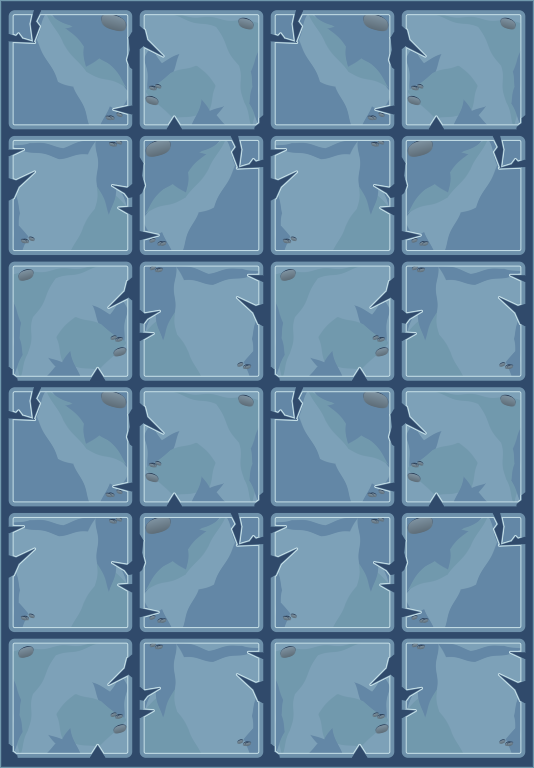
This pattern is drawn by a Shadertoy shader. Its source:

```glsl
// Wall of cracked blue stone slabs: three slab designs, plain and mirrored, in dark grout.
const vec2 CANVAS = vec2(432.0, 619.0);  // design units, y down
const vec2 PITCH = vec2(106.0, 101.3);
const vec2 SLAB = vec2(100.0, 96.0);
const vec2 COUNT = vec2(4.0, 6.0);
const vec3 GROUT = vec3(0.19, 0.29, 0.42);
const vec3 LIGHT = vec3(0.49, 0.63, 0.72);
const vec3 MID = vec3(0.39, 0.53, 0.65);
const vec3 TEAL = vec3(0.445, 0.60, 0.68);
const vec3 RIM = vec3(0.43, 0.57, 0.67);
const vec3 EDGE = vec3(0.78, 0.88, 0.91);
const vec3 PEBBLE = vec3(0.43, 0.50, 0.55);

float hash(float n) { return fract(sin(n * 91.7) * 437.5); }

float cover(float d, float aa) { return 1.0 - smoothstep(-aa, aa, d); }

// Signed distance to a six-cornered polygon
float poly(vec2 p, vec4 ab, vec4 cd, vec4 ef) {
    vec2 v[6] = vec2[6](ab.xy, ab.zw, cd.xy, cd.zw, ef.xy, ef.zw);
    float d = 1e6, side = 1.0;
    for (int i = 0, j = 5; i < 6; j = i, i++) {
        vec2 e = v[j] - v[i], w = p - v[i];
        vec2 b = w - e * clamp(dot(w, e) / max(dot(e, e), 1e-4), 0.0, 1.0);
        d = min(d, dot(b, b));
        bvec3 c = bvec3(p.y >= v[i].y, p.y < v[j].y, e.x * w.y > e.y * w.x);
        if (all(c) || !any(c)) side = -side;
    }
    return side * sqrt(d);
}

float tri(vec2 p, vec2 a, vec2 b, vec2 c) { return poly(p, vec4(a, b), vec4(c, c), vec4(c, c)); }

float box(vec2 p, vec2 halfSize, float radius) {
    vec2 q = abs(p) - halfSize + radius;
    return length(max(q, 0.0)) + min(max(q.x, q.y), 0.0) - radius;
}

void paint(inout vec3 col, vec3 tint, float d, float aa) { col = mix(col, tint, cover(d, aa)); }

// Rounded stone with a dark upper lip
void pebble(inout vec3 col, vec2 p, vec2 centre, vec2 r, float aa) {
    vec2 q = p - centre;
    q.y -= 0.25 * q.x;
    float d = (pow(dot(pow(abs(q / r), vec2(2.6)), vec2(1.0)), 0.385) - 1.0) * r.y;
    float lip = (length((q + vec2(0.0, 0.7)) / r) - 1.0) * r.y;
    paint(col, GROUT * 0.8, lip, aa);
    paint(col, PEBBLE * (1.0 - 0.15 * q.y / r.y), d, aa);
}

void chips(inout vec3 col, vec2 p, vec2 centre, float spread, float aa) {
    for (float i = 0.0; i < 3.0; i++) {
        vec2 offset = spread * (vec2(hash(i + 1.3), hash(i + 5.1)) - 0.5);
        pebble(col, p, centre + offset, vec2(2.2, 1.3), aa);
    }
}

// Each design paints its facets and returns the distance to its cracks; w is the wavy coordinate
float cornerCrack(inout vec3 col, vec2 p, vec2 w, float aa) {
    col = MID;
    paint(col, LIGHT, poly(w, vec4(32, 0, 22, 24), vec4(40, 57, 53, 62), vec4(68, 97, 130, 97)), aa);
    paint(col, TEAL, poly(w, vec4(30, 2, 50, 12), vec4(70, 30, 96, 62), vec4(62, 50, 44, 26)), aa);
    paint(col, MID, poly(w, vec4(46, 14, 100, 10), vec4(100, 58, 74, 38), vec4(62, 46, 61, 30)), aa);
    paint(col, MID, poly(w, vec4(74, 94, 81, 78), vec4(88, 83, 98, 68), vec4(100, 84, 98, 96)), aa);
    pebble(col, p, vec2(85, 10), vec2(10, 6), aa);
    chips(col, p, vec2(86, 87), 14.0, aa);
    float cut = poly(p, vec4(21, -3, 28, -3), vec4(22, 9, 25, 13), vec4(20, 26, 18, 11));
    cut = min(cut, poly(p, vec4(-3, 18, 6, 21), vec4(8, 19, 11, 23), vec4(21, 26, -3, 25)));
    cut = min(cut, poly(p, vec4(103, 12, 97, 22), vec4(98, 32, 96, 40), vec4(98, 46, 103, 50)));
    return min(cut, tri(p, vec2(103, 76), vec2(85, 80), vec2(103, 85)));
}

float notchedFoot(inout vec3 col, vec2 p, vec2 w, float aa) {
    paint(col, TEAL, poly(w, vec4(22, 3, 62, 14), vec4(80, 45, 84, 75), vec4(92, 96, 100, 10)), aa);
    paint(col, MID, poly(w, vec4(97, 32, 97, 92), vec4(88, 76, 92, 62), vec4(89, 50, 93, 42)), aa);
    paint(col, MID, poly(w, vec4(4, 40, 10, 28), vec4(18, 42, 33, 36), vec4(24, 56, 8, 70)), aa);
    paint(col, TEAL, poly(w, vec4(8, 66, 25, 53), vec4(45, 46, 60, 62), vec4(54, 80, 28, 86)) - 2.0, aa);
    paint(col, MID, poly(w, vec4(42, 94, 50, 72), vec4(56, 82, 67, 77), vec4(62, 85, 73, 94)), aa);
    pebble(col, p, vec2(86, 11), vec2(6, 4), aa);
    pebble(col, p, vec2(10, 73), vec2(5, 3), aa);
    chips(col, p, vec2(13, 63), 8.0, aa);
    float cut = poly(p, vec4(-3, 10, 4, 16), vec4(6, 24, 19, 37), vec4(3, 29, -3, 34));
    cut = min(cut, tri(p, vec2(19, 100), vec2(28, 86), vec2(37, 100)));
    return min(cut, poly(p, vec4(103, 82, 97, 87), vec4(97, 91, 93, 94), vec4(92, 100, 103, 100)));
}

float splitSides(inout vec3 col, vec2 p, vec2 w, float aa) {
    paint(col, TEAL, poly(w, vec4(72, 38, 97, 58), vec4(97, 95, 50, 95), vec4(60, 74, 70, 58)), aa);
    paint(col, MID, poly(w, vec4(2, 9, 18, 5), vec4(45, 9, 72, 2), vec4(64, 15, 40, 18)), aa);
    paint(col, MID, poly(w, vec4(71, 2, 98, 2), vec4(97, 60, 88, 40), vec4(82, 64, 72, 40)), aa);
    paint(col, MID, poly(w, vec4(3, 42, 10, 62), vec4(8, 72, 15, 80), vec4(12, 92, 3, 95)), aa);
    chips(col, p, vec2(87, 7), 9.0, aa);
    chips(col, p, vec2(16, 85), 10.0, aa);
    float cut = poly(p, vec4(-3, 33, 6, 36), vec4(21, 29, 8, 41), vec4(4, 50, -3, 54));
    cut = min(cut, tri(p, vec2(-3, 11), vec2(12, 11), vec2(-3, 18)));
    cut = min(cut, poly(p, vec4(103, 36, 96, 42), vec4(84, 40, 94, 46), vec4(97, 50, 103, 49)));
    return min(cut, tri(p, vec2(103, 57), vec2(89, 58), vec2(103, 66)));
}

void mainImage(out vec4 fragColor, in vec2 fragCoord) {
    vec2 uv = fragCoord / iResolution.xy;
    vec2 q = vec2(uv.x, 1.0 - uv.y) * CANVAS;
    float aa = 0.6 * CANVAS.x / iResolution.x;

    // Designs advance in reading order; every second run of three is mirrored
    vec2 grid = q - 0.5 * (CANVAS - COUNT * PITCH);
    vec2 cell = clamp(floor(grid / PITCH), vec2(0.0), COUNT - 1.0);
    vec2 p = grid - cell * PITCH - 0.5 * (PITCH - SLAB);
    int order = int(cell.y * 2.0 + mod(cell.x, 2.0)) % 6;
    if (order >= 3) p.x = SLAB.x - p.x;
    vec2 wavy = p + 0.9 * sin(p.yx * 0.22 + vec2(0.0, 1.5));

    vec3 face = LIGHT;
    float cut;
    if (order % 3 == 0) cut = cornerCrack(face, p, wavy, aa);
    else if (order % 3 == 1) cut = notchedFoot(face, p, wavy, aa);
    else cut = splitSides(face, p, wavy, aa);

    // Grout, rim, face, then the bright inner line that follows the cracks
    float slab = box(p - 0.5 * SLAB, 0.5 * SLAB, 5.0);
    float inner = max(slab + 3.6, 0.8 - cut);
    vec3 col = GROUT;
    paint(col, RIM, max(slab, -cut), aa);
    paint(col, face, inner, aa);
    paint(col, EDGE, abs(inner) - 0.4, aa);

    vec2 border = min(q, CANVAS - q);
    paint(col, TEAL, min(border.x, border.y) - 1.0, aa);
    fragColor = vec4(col, 1.0);
}
```
